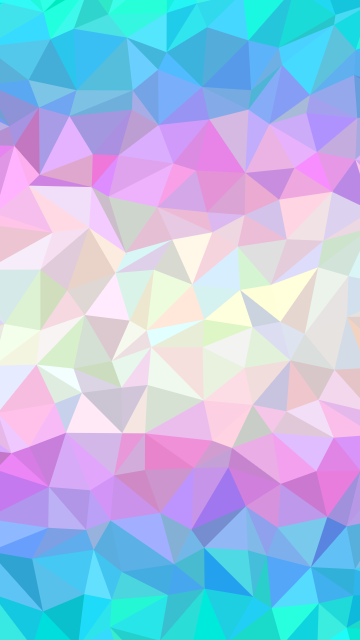
Write a Shadertoy shader that draws this background.

```glsl
// Low-poly mesh of pastel triangles over mirrored bands: cream, pink, violet, blue, cyan.

const float ROWS = 16.0;        // mesh cells over the canvas height
const float JITTER = 0.78;      // vertex scatter, as a share of one cell
const float TINT = 0.19;        // random colour range per triangle
const float SHADE = 0.13;       // random brightness range per triangle
const float BAND_CENTER = 0.505;

const vec3 CREAM  = vec3(0.91, 0.92, 0.89);
const vec3 BLUSH  = vec3(0.91, 0.79, 0.91);
const vec3 PINK   = vec3(0.87, 0.56, 0.89);
const vec3 VIOLET = vec3(0.70, 0.59, 0.91);
const vec3 BLUE   = vec3(0.40, 0.68, 0.92);
const vec3 SKY    = vec3(0.24, 0.78, 0.91);
const vec3 CYAN   = vec3(0.13, 0.91, 0.88);

float hash(vec2 p) {
    return fract(sin(dot(p, vec2(127.1, 311.7))) * 43758.5453);
}

vec2 meshVertex(vec2 id) {
    vec2 offset = vec2(hash(id), hash(id + 57.3)) - 0.5;
    return id + JITTER * offset;
}

float cross2(vec2 a, vec2 b) {
    return a.x * b.y - a.y * b.x;
}

// Twice the signed area of a triangle, positive when counter-clockwise
float area2(vec2 a, vec2 b, vec2 c) {
    return cross2(b - a, c - a);
}

// Signed distance to the line a-b, negative on its left
float edgeDistance(vec2 p, vec2 a, vec2 b) {
    return cross2(p - a, normalize(b - a));
}

// Vertical colour bands, mirrored about the centre
vec3 bandColor(float y) {
    float d = 2.0 * abs(y - BAND_CENTER);
    vec3 color = mix(CREAM, BLUSH, smoothstep(0.12, 0.32, d));
    color = mix(color, PINK,   smoothstep(0.31, 0.47, d));
    color = mix(color, VIOLET, smoothstep(0.50, 0.60, d));
    color = mix(color, BLUE,   smoothstep(0.58, 0.74, d));
    color = mix(color, SKY,    smoothstep(0.73, 0.85, d));
    return mix(color, CYAN,    smoothstep(0.83, 0.98, d));
}

// Flat colour in rgb, premultiplied by edge coverage in a
vec4 triangle(vec2 p, vec2 a, vec2 b, vec2 c, float pixel) {
    float d = max(edgeDistance(p, a, b),
              max(edgeDistance(p, b, c), edgeDistance(p, c, a)));
    float coverage = clamp(0.5 - d / pixel, 0.0, 1.0);

    vec2 center = (a + b + c) / 3.0;
    vec3 tint = vec3(hash(center), hash(center + 13.7), hash(center + 31.9)) - 0.5;
    float shade = hash(center + 71.3) - 0.5;
    vec3 color = bandColor(center.y / ROWS) + TINT * tint + SHADE * shade;
    return vec4(clamp(color, 0.0, 1.0), 1.0) * coverage;
}

void mainImage(out vec4 fragColor, in vec2 fragCoord) {
    float pixel = ROWS / iResolution.y;
    vec2 p = fragCoord * pixel;
    vec2 cell = floor(p);
    vec4 sum = vec4(0.0);

    // Gather the triangles of the surrounding cells
    for (int j = -1; j <= 1; j++) {
        for (int i = -1; i <= 1; i++) {
            vec2 id = cell + vec2(i, j);
            vec2 a = meshVertex(id);
            vec2 b = meshVertex(id + vec2(1.0, 0.0));
            vec2 c = meshVertex(id + vec2(1.0, 1.0));
            vec2 d = meshVertex(id + vec2(0.0, 1.0));

            // Split along the diagonal that avoids folds and slivers
            float splitAC = min(area2(a, b, c), area2(a, c, d));
            float splitBD = min(area2(a, b, d), area2(b, c, d));
            if (splitAC > splitBD) {
                sum += triangle(p, a, b, c, pixel) + triangle(p, a, c, d, pixel);
            } else {
                sum += triangle(p, a, b, d, pixel) + triangle(p, b, c, d, pixel);
            }
        }
    }

    fragColor = vec4(sum.rgb / max(sum.a, 0.001), 1.0);
}
```
